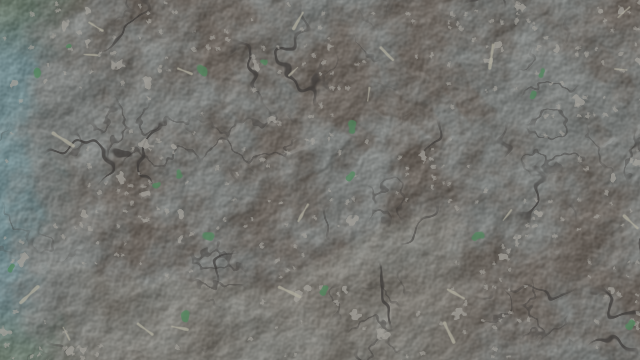
Write a WebGL 1 fragment shader that draws this texture.

```glsl
precision highp float;
// Damp trodden soil: a grey-brown crust with chevron tyre marks, cracks,
// pale flakes, straws and small leaves. Gradient-noise relief is lit from
// the upper left; the litter is scattered over jittered cells.
uniform vec2 u_resolution;

const vec3 BROWN = vec3(0.425, 0.400, 0.375);
const vec3 GREY  = vec3(0.480, 0.492, 0.485);
const vec3 CRUST = vec3(0.505, 0.500, 0.475);
const vec3 TEAL  = vec3(0.450, 0.560, 0.580);
const vec3 OLIVE = vec3(0.370, 0.400, 0.310);
const vec3 CRACK = vec3(0.230, 0.220, 0.215);
const vec3 FLAKE = vec3(0.640, 0.630, 0.605);
const vec3 STRAW = vec3(0.690, 0.680, 0.620);
const vec3 LEAF  = vec3(0.310, 0.530, 0.360);

vec3 hash3(vec2 p) {
  vec3 q = fract(p.xyx * vec3(0.1031, 0.1030, 0.0973));
  q += dot(q, q.yxz + 33.33);
  return fract((q.xxy + q.yzz) * q.zyx);
}

float corner(vec2 cell, vec2 offset) {
  float angle = 6.2832 * hash3(cell + 57.0).x;
  return dot(vec2(cos(angle), sin(angle)), offset);
}

float gradientNoise(vec2 p) {
  vec2 i = floor(p), f = p - i;
  vec2 u = f * f * f * (f * (f * 6.0 - 15.0) + 10.0);
  vec2 e = vec2(1.0, 0.0);
  float low  = mix(corner(i, f), corner(i + e, f - e), u.x);
  float high = mix(corner(i + e.yx, f - e.yx), corner(i + 1.0, f - 1.0), u.x);
  return mix(low, high, u.y);
}

float fbm(vec2 p) {
  float sum = 0.0, amp = 0.5;
  for (int i = 0; i < 5; i++) {
    sum += amp * gradientNoise(p);
    p = mat2(1.6, 1.2, -1.2, 1.6) * p + 7.3;
    amp *= 0.54;
  }
  return sum;
}

// 1 inside the band lo..hi, with soft borders
float band(float x, float lo, float hi, float soft) {
  return smoothstep(lo - soft, lo + soft, x) * (1.0 - smoothstep(hi - soft, hi + soft, x));
}

// Raised chevron bars of the tyre mark, broken up by noise
float treads(vec2 p) {
  float warp = 0.09 * gradientNoise(p * 5.0) + 0.025 * gradientNoise(p * 19.0);
  float s = fract((p.x + 1.1 * abs(p.y - 0.62) + warp) / 0.21);
  float worn = smoothstep(-0.22, 0.12, gradientNoise(p * 3.1 + 4.0));
  return band(s, 0.06, 0.56, 0.05) * band(p.y, 0.47, 0.89, 0.05) * worn * smoothstep(0.1, 0.5, p.x);
}

// Smooth, dried plateau along the lower edge
float plateau(vec2 p) {
  float edge = 0.32 + 0.22 * gradientNoise(p * vec2(3.0, 2.0)) + 0.05 * gradientNoise(p * 14.0);
  return (1.0 - smoothstep(edge - 0.02, edge + 0.02, p.y)) * band(p.x, 0.2, 1.3, 0.12);
}

float height(vec2 p) {
  return fbm(p * 6.0) + 0.075 * treads(p) + 0.05 * plateau(p);
}

// Thin ridges where the noise crosses zero, shown only in patches
float cracks(vec2 p, float scale, float width) {
  float n = gradientNoise(p * scale) + 0.22 * gradientNoise(p * scale * 4.0);
  float patches = smoothstep(0.10, 0.35, gradientNoise(p * 4.3 + 21.0));
  return (1.0 - smoothstep(width * 0.3, width, abs(n))) * patches;
}

// Scattered capsules with ragged rims; size = (half length, radius) in cells
float scatter(vec2 p, float scale, float density, vec2 size, float ragged, float px) {
  vec2 q = p * scale, home = floor(q);
  float cover = 0.0, rim = ragged * gradientNoise(q * 4.0);
  for (int j = -1; j <= 1; j++) {
    for (int i = -1; i <= 1; i++) {
      vec2 cell = home + vec2(float(i), float(j));
      vec3 h = hash3(cell + scale), k = hash3(cell + 91.0);
      float crowd = density * (1.0 + 3.0 * gradientNoise(cell / scale * 4.0));
      vec2 d = q - cell - 0.2 - 0.6 * h.xy;
      vec2 dir = vec2(cos(6.2832 * h.z), sin(6.2832 * h.z));
      float grow = 0.5 + 0.6 * k.y;
      float along = clamp(dot(d, dir), -size.x * grow, size.x * grow);
      float dist = length(d - dir * along) - size.y * grow + rim;
      float soft = 0.9 * px * scale;
      cover = max(cover, step(k.x, crowd) * (1.0 - smoothstep(-soft, soft, dist)));
    }
  }
  return cover;
}

void main() {
  float px = 1.0 / u_resolution.y;
  vec2 p = gl_FragCoord.xy * px;
  float broad = fbm(p * 2.3 + 11.0), mottle = fbm(p * 9.0 + 30.0);
  float raised = treads(p), dry = plateau(p);

  // Soil tint
  vec3 col = mix(BROWN, GREY, smoothstep(-0.28, 0.26, broad + 0.6 * mottle + 0.12 * raised));
  col = mix(col, CRUST, 0.6 * dry);
  float left = p.x + 0.35 * broad + 0.2 * mottle;
  col = mix(col, TEAL, 0.85 * (1.0 - smoothstep(0.02, 0.22, left)));
  float corners = smoothstep(0.62, 1.0, abs(p.y - 0.5) * 2.0) * (1.0 - smoothstep(0.0, 0.3, left));
  col = mix(col, OLIVE, 0.6 * corners);

  // Relief lighting and fine grain
  float slope = height(p) - height(p + vec2(-0.0036, 0.0048));
  col += clamp(1.1 * slope, -0.10, 0.08) + 0.035 * gradientNoise(p * 75.0) + 0.05 * mottle;

  // Cracks, with one long split through the dry crust
  float split = abs(p.x - 1.07 + 0.15 * (p.y - 0.18) - 0.02 * gradientNoise(p * 22.0));
  float splitMask = (1.0 - smoothstep(0.002, 0.006, split)) * band(p.y, 0.1, 0.26, 0.02);
  col = mix(col, CRACK, 0.7 * max(cracks(p, 5.0, 0.035), splitMask));
  col = mix(col, CRACK, 0.4 * cracks(p + 3.7, 11.0, 0.06));

  // Litter
  col = mix(col, FLAKE, 0.65 * scatter(p, 42.0, 0.10, vec2(0.12, 0.20), 0.22, px));
  col = mix(col, FLAKE, 0.75 * scatter(p, 19.0, 0.05, vec2(0.12, 0.20), 0.25, px));
  col = mix(col, STRAW, 0.75 * scatter(p, 9.0, 0.09, vec2(0.28, 0.035), 0.03, px));
  col = mix(col, LEAF, 0.75 * scatter(p + 5.0, 13.0, 0.05, vec2(0.10, 0.12), 0.08, px));
  gl_FragColor = vec4(col, 1.0);
}
```
